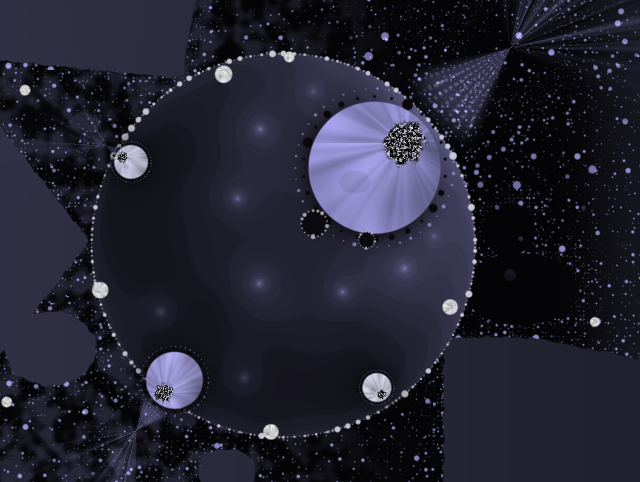
A Shadertoy shader for this background:

```glsl
// Violet fractal scene: a dark bubble with glowing cells, pale discs, beaded rims and dipole fans.
const vec3 TINT = vec3(0.7, 0.69, 1), PEARL = vec3(0.78, 0.78, 0.84);
const vec2 HUB = vec2(0.588, 0.491);
const float RADIUS = 0.398;

float hash(vec2 p) {
  vec3 q = fract(p.xyx * vec3(0.1031, 0.103, 0.0973));
  q += dot(q, q.yzx + 33.33);
  return fract((q.x + q.y) * q.z);
}
float corner(vec2 id, vec2 f) {
  float a = 6.2832 * hash(id);
  return dot(vec2(cos(a), sin(a)), f);
}
// Gradient noise
float noise(vec2 p) {
  vec2 i = floor(p), f = p - i, u = f * f * (3.0 - 2.0 * f), e = vec2(1, 0);
  return mix(mix(corner(i, f), corner(i + e, f - e), u.x),
    mix(corner(i + e.yx, f - e.yx), corner(i + 1.0, f - 1.0), u.x), u.y);
}
float fill(float d, float aa) { return 1.0 - smoothstep(-aa, aa, d); }
float ellipse(vec2 d, vec2 r) { return (length(d / r) - 1.0) * min(r.x, r.y); }

// One jittered dot per unit cell
float specks(vec2 q, float density, float aa) {
  vec2 id = floor(q), c = 0.3 + 0.4 * vec2(hash(id + 11.0), hash(id + 29.0));
  float h = hash(id + 3.7), size = 0.05 + 0.17 * h * h * h;
  return step(hash(id + 51.0), density) * fill(length(q - id - c) - size, aa) * (0.3 + 0.7 * h);
}
// Beads spaced by angle along a circle
float beads(vec2 d, float r, float count, float size, float aa) {
  float id = floor(atan(d.y, d.x) / 6.2832 * count);
  float a = (id + 0.5) * 6.2832 / count, h = hash(vec2(id + count, 4));
  return fill(length(d - r * vec2(cos(a), sin(a))) - size * (0.25 + 0.75 * h * h * h), aa);
}
// Petal, back rays and dotted arcs that meet at one node
float fan(vec2 d, vec2 axis, float scale, float px) {
  vec2 e = vec2(dot(d, axis), axis.x * d.y - axis.y * d.x) / scale;
  float r = length(e) + 0.002, a = atan(e.y, e.x), cell = 1.7 * px / (scale * r * r);
  float petal = fill(abs(a) - 0.42, 0.12) * fill(r - 0.2, 0.04);
  float dashes = pow(0.5 + 0.5 * cos(a * 50.0), 3.0) * (0.5 + 0.5 * cos(r * 500.0));
  float rays = 0.45 + noise(vec2(a * 9.0, 2.3)) + 0.5 * noise(vec2(a * 33.0, 5.4));
  float back = smoothstep(1.9, 2.7, abs(a)) * max(0.0, rays) * exp(-r * 3.0);
  float arcs = specks(1.7 * vec2(e.x, -e.y) / (r * r), 0.85, cell) * fill(r - 0.42, 0.12);
  return petal * (0.25 + 0.3 * dashes) + 0.42 * back + 0.65 * arcs * fill(cell - 0.3, 0.2);
}

// Smooth panes split by speckled filaments
vec3 outside(vec2 p, float px) {
  float pane = max(p.x - 0.235 - 0.17 * p.y, 0.875 - 0.1 * p.x - p.y);
  pane = min(pane, p.x - 0.185 + 0.78 * abs(p.y - 0.5));
  pane = min(pane, max(0.92 - p.x, p.y - 0.3 + 0.2 * max(p.x - 1.1, 0.0)));
  pane = min(pane, ellipse(p - vec2(0.104, 0.277), vec2(0.095, 0.077)));
  pane = min(pane, ellipse(p - vec2(0.47, 0.02), vec2(0.06, 0.05)));
  pane += 0.006 * noise(p * 50.0);
  float hollow = min(length(p - vec2(1.055, 0.524)) - 0.055,
    ellipse(p - vec2(1.08, 0.4), vec2(0.12, 0.075)));
  float rock = smoothstep(-0.25, 0.35, noise(p * 18.0) + 0.6 * noise(p * 45.0));
  float light = 0.025 + 0.17 * rock * fill(p.x - 0.67, 0.27) + 0.1 * smoothstep(1.15, 1.35, p.x);
  float density = 0.16 + 0.6 * exp(-40.0 * max(0.0, min(pane, hollow))), dots = 0.0;
  for (float s = 32.0; s < 140.0; s *= 1.9) dots = max(dots, specks(p * s + s, density, px * s));
  light += 0.75 * dots * fill(-hollow, px);
  light = mix(light, 0.27 - 0.07 * p.x, fill(pane, px));
  vec3 nodes[3] = vec3[3](vec3(1.059, 0.901, 1), vec3(0.282, 0.106, 0.33), vec3(0.221, 0.697, 0.16));
  for (int i = 0; i < 3; i++)
    light += fan(p - nodes[i].xy, normalize(HUB - nodes[i].xy), nodes[i].z, px);
  return TINT * light;
}

// Stepped halos around glowing cells
vec3 interior(vec2 p) {
  vec2 cells[9] = vec2[9](vec2(0.493, 0.588), vec2(0.54, 0.732), vec2(0.538, 0.412),
    vec2(0.711, 0.394), vec2(0.839, 0.443), vec2(0.334, 0.353), vec2(0.507, 0.216),
    vec2(0.65, 0.81), vec2(0.9, 0.51));
  float core = 0.0, field = 0.07 + 0.38 * exp(-4.5 * length(p - vec2(0.91, 0.79)));
  field += 0.1 * exp(-25.0 * abs(RADIUS - length(p - HUB))) + 0.08 * smoothstep(0.7, 1.0, p.x);
  field += 0.04 * noise(p * 7.0);
  for (int i = 0; i < 9; i++) {
    float d = length(p - cells[i]), power = i < 5 ? 1.0 : 0.6;
    field += power * (0.11 * exp(-d * 13.0) + 0.09 * exp(-d * 45.0));
    core += power * 0.3 * exp(-d * 170.0);
  }
  float level = field * 26.0, stepped = floor(level) + smoothstep(0.85, 1.0, fract(level));
  return TINT * (mix(field, stepped / 26.0, 0.65) + core);
}

// Pale disc with rays leaving a grainy cluster on its outward side
vec3 paleDisc(vec2 q, vec2 outward, float r) {
  vec2 c = q - outward * 0.58;
  float a = atan(c.y, c.x), big = smoothstep(0.01, 0.07, r);
  float shade = 0.9 + 0.25 * noise(vec2(a * 3.0, 1.0 + length(c))) + 0.15 * noise(vec2(a * 9.0, 4.4));
  shade -= 0.3 * big * smoothstep(0.1, 1.0, q.x - q.y * 0.3);
  shade -= 0.08 * fill(ellipse(q + vec2(0.3, 0.22), vec2(0.23, 0.17)), 0.02);
  float grain = smoothstep(-0.35, 0.6, noise(q * 21.0) + noise(q * 43.0));
  float cluster = fill(length(c) - 0.3 - 0.15 * noise(q * 7.0), 0.06) * step(0.025, r);
  return mix(mix(vec3(0.9), vec3(0.64, 0.63, 0.91), big) * shade, PEARL * grain, cluster);
}

void mainImage(out vec4 fragColor, in vec2 fragCoord) {
  float px = 1.0 / iResolution.y;
  vec2 p = fragCoord * px, hub = p - HUB;
  vec3 col = mix(outside(p, px), interior(p), fill(length(hub) - RADIUS, px));
  col = mix(col, PEARL, beads(hub, RADIUS, 110.0, 0.008, px));
  col = mix(col, PEARL, 0.7 * beads(hub, RADIUS, 290.0, 0.003, px));
  // Discs by centre and radius; a negative radius marks a dark bubble
  vec3 discs[14] = vec3[14](vec3(0.777, 0.652, 0.137), vec3(0.272, 0.664, 0.035),
    vec3(0.362, 0.211, 0.059), vec3(0.782, 0.196, 0.03), vec3(0.464, 0.846, 0.018),
    vec3(0.562, 0.104, 0.016), vec3(0.208, 0.398, 0.017), vec3(0.934, 0.363, 0.016),
    vec3(0.6, 0.882, 0.011), vec3(0.052, 0.813, 0.011), vec3(0.014, 0.166, 0.011),
    vec3(1.234, 0.332, 0.01), vec3(0.652, 0.536, -0.027), vec3(0.761, 0.502, -0.017));
  for (int i = 0; i < 14; i++) {
    vec2 d = p - discs[i].xy;
    float r = abs(discs[i].z), gap = length(d) - r;
    bool dark = discs[i].z < 0.0;
    // Shadow, bubbles and crumbs hug the larger discs
    if (r > 0.028) {
      col *= 1.0 - 0.5 * exp(-max(gap, 0.0) * 45.0) * fill(p.x + p.y - 1.5, 0.15);
      col = mix(col, vec3(0.03), beads(d, r * 1.08, 26.0, r * 0.085, px));
      col = mix(col, TINT, 0.6 * beads(d, r * 1.2, 43.0, r * 0.03, px));
    }
    vec3 body = dark ? TINT * 0.06 : paleDisc(d / r, normalize(discs[i].xy - HUB), r);
    col = mix(col, body, fill(gap, px));
    if (dark) col = mix(col, PEARL, 0.8 * beads(d, r, 17.0, r * 0.2, px));
  }
  fragColor = vec4(clamp(col, 0.0, 1.0), 1);
}
```
